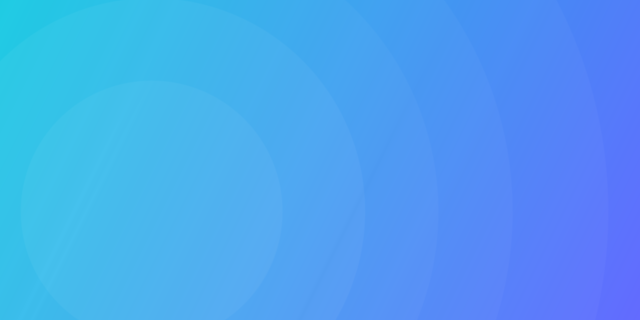
A Shadertoy shader for this background:

```glsl
// Cyan to violet diagonal gradient under translucent concentric discs and faint streaks.

float hash(float n) {
    return fract(sin(n * 91.35) * 4375.85);
}

// Smooth one-dimensional value noise in -1..1
float noise(float x) {
    float cell = floor(x);
    float blend = smoothstep(0.0, 1.0, fract(x));
    return 2.0 * mix(hash(cell), hash(cell + 1.0), blend) - 1.0;
}

// Thin line across the gradient at position t
float streak(float t, float position) {
    float d = (t - position) / 0.0035;
    return exp(-d * d);
}

void mainImage(out vec4 fragColor, in vec2 fragCoord) {
    // Canvas heights, origin at the lower left
    vec2 p = fragCoord / iResolution.y;
    float aspect = iResolution.x / iResolution.y;
    float pixel = 1.0 / iResolution.y;

    // Gradient from the top left corner to the bottom right corner
    vec2 diagonal = vec2(aspect, -1.0);
    float t = dot(p - vec2(0.0, 1.0), diagonal) / dot(diagonal, diagonal);
    vec3 cyan = vec3(0.04, 0.78, 0.88);
    vec3 violet = vec3(0.39, 0.42, 1.0);
    vec3 color = mix(cyan, violet, clamp(t, 0.0, 1.0));

    // Concentric white discs, largest first
    vec2 center = vec2(0.237 * aspect, 0.339);
    float dist = length(p - center);
    float radii[5] = float[](1.427, 1.128, 0.896, 0.667, 0.409);
    for (int i = 0; i < 5; i++) {
        float inside = 1.0 - smoothstep(-pixel, pixel, dist - radii[i]);
        float opacity = i < 3 ? 0.03 : 0.042;
        color = mix(color, vec3(1.0), opacity * inside);
    }

    // Soft bands and a few fine streaks along the lines of equal colour
    float bands = 0.003 * noise(t * 45.0);
    float streaks = streak(t, 0.225) + streak(t, 0.24) - streak(t, 0.575);
    color += bands + 0.008 * streaks * smoothstep(1.0, 0.3, p.y);

    fragColor = vec4(clamp(color, 0.0, 1.0), 1.0);
}
```
